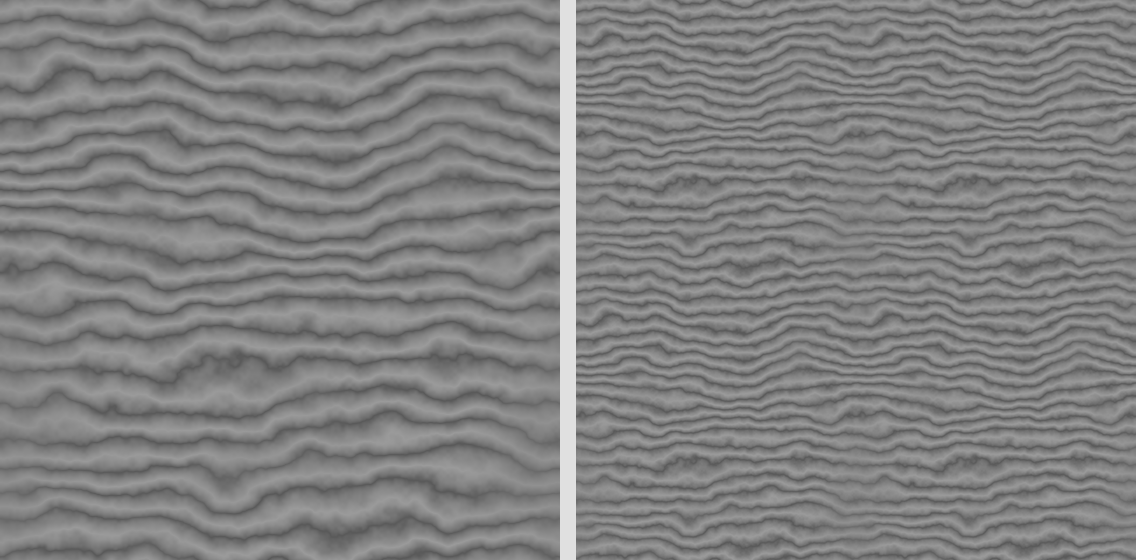
Left: one tile. Right: repeated 2 by 2.
Reproduce this texture procedurally as a WebGL 2 fragment shader.

```glsl
#version 300 es
precision highp float;
// Soft grey ripples: stacked horizontal bands separated by thin dark creases.
// A sawtooth phase along y is bent by wrapping fractal noise, then shaped into
// a cusped profile; a broad second noise fades some of the creases.

uniform vec2 u_resolution;
out vec4 fragColor;

const float RIPPLES = 19.0;       // whole bands per tile height
const float WARP = 2.7;           // bending, in band heights
const float WARP_CELLS = 5.0;     // coarsest noise cells per tile
const int WARP_OCTAVES = 6;
const float FADE_CELLS = 4.0;     // cells of the crease fading
const int FADE_OCTAVES = 3;
const float FADE_MAX = 0.45;      // strongest loss of contrast
const float CREST = 0.56;         // place of the crest within a band
const float CREASE_WIDTH = 0.035; // softening of the crease, in bands
const float PROFILE_POWER = 0.58; // below 1 sharpens the crease
const float MID_LEVEL = 0.68;     // level that faded creases approach
const float DARK = 0.31;
const float LIGHT = 0.605;

float hash(vec2 cell, float seed) {
    return fract(sin(dot(cell, vec2(127.1, 311.7)) + seed * 74.7) * 43758.5453);
}

// Value noise that repeats after a whole number of cells.
float wrappedNoise(vec2 p, float cells, float seed) {
    vec2 i = floor(p);
    vec2 f = p - i;
    f = f * f * f * (f * (f * 6.0 - 15.0) + 10.0);
    vec2 lo = mod(i, cells);
    vec2 hi = mod(i + 1.0, cells);
    float bottom = mix(hash(lo, seed), hash(vec2(hi.x, lo.y), seed), f.x);
    float top = mix(hash(vec2(lo.x, hi.y), seed), hash(hi, seed), f.x);
    return mix(bottom, top, f.y);
}

// Sum of octaves, each at twice the frequency and half the strength.
float fractalNoise(vec2 uv, float cells, int octaves, float seed) {
    float sum = 0.0;
    float amplitude = 0.5;
    for (int k = 0; k < octaves; k++) {
        sum += amplitude * wrappedNoise(uv * cells, cells, seed + float(k));
        cells *= 2.0;
        amplitude *= 0.5;
    }
    return sum;
}

// Height across one band: 0 at the crease, 1 at the crest.
float rippleProfile(float phase) {
    float f = fract(phase);
    float ramp = min(f / CREST, (1.0 - f) / (1.0 - CREST));
    float softened = sqrt(ramp * ramp + CREASE_WIDTH * CREASE_WIDTH);
    return pow(min(softened, 1.0), PROFILE_POWER);
}

void main() {
    vec2 uv = gl_FragCoord.xy / u_resolution;

    // Bent bands
    float warp = WARP * fractalNoise(uv, WARP_CELLS, WARP_OCTAVES, 3.0);
    float height = rippleProfile(-uv.y * RIPPLES + warp);

    // Uneven contrast
    float fadeNoise = fractalNoise(uv, FADE_CELLS, FADE_OCTAVES, 17.0);
    float fade = FADE_MAX * smoothstep(0.4, 0.7, fadeNoise);
    height = mix(height, MID_LEVEL, fade);

    fragColor = vec4(vec3(mix(DARK, LIGHT, height)), 1.0);
}
```
